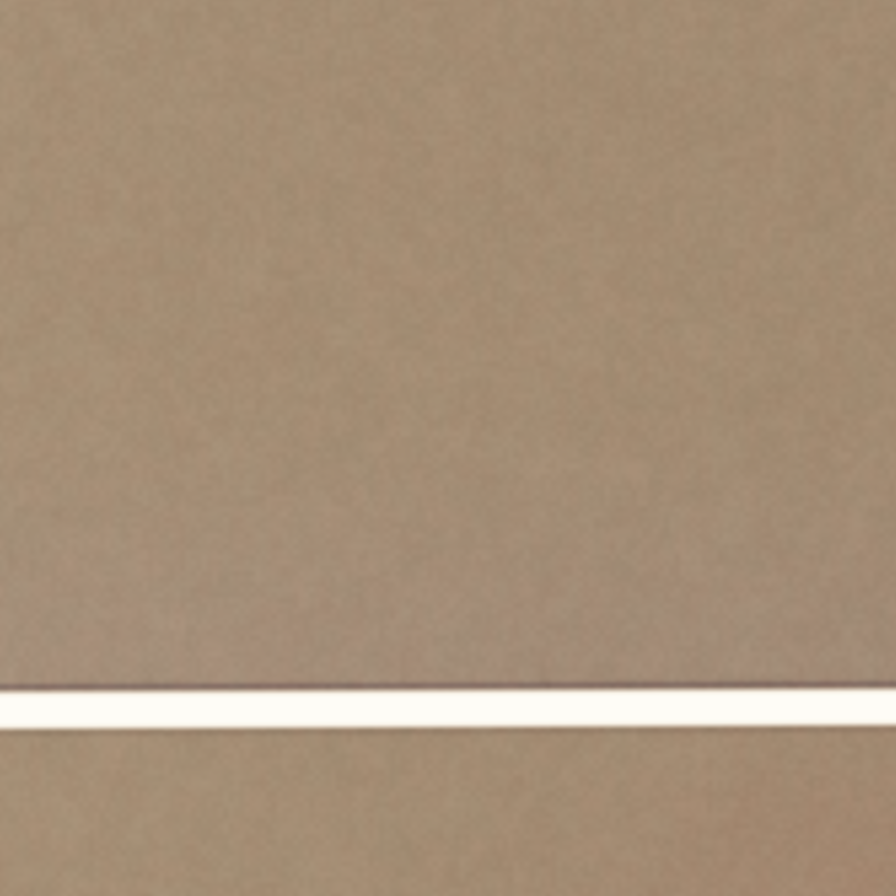
Reproduce this texture procedurally as a Shadertoy shader.

```glsl
float hash(vec2 p) {
    p = fract(p * vec2(0.1031, 0.1137));
    p += dot(p, p.yx + 33.33);
    return fract((p.x + p.y) * p.x * 7.31);
}

float valueNoise(vec2 p) {
    vec2 cell = floor(p), f = fract(p);
    f = f * f * (3.0 - 2.0 * f);
    return mix(mix(hash(cell), hash(cell + vec2(1, 0)), f.x),
               mix(hash(cell + vec2(0, 1)), hash(cell + vec2(1, 1)), f.x), f.y);
}

// Zero-centred grain, from faint mottling to fine speckle
float grain(vec2 p) {
    float sum = 0.0, amplitude = 0.22, frequency = 18.0;
    for (int i = 0; i < 4; i++) {
        sum += amplitude * (valueNoise(p * frequency + float(i) * 17.0) - 0.5);
        frequency *= 2.1;
        amplitude *= 1.4;
    }
    return sum;
}

float softLine(float distanceToLine, float width) {
    return exp(-pow(abs(distanceToLine) / width, 2.0));
}

void mainImage(out vec4 fragColor, in vec2 fragCoord) {
    vec2 uv = fragCoord / iResolution.xy;
    float top = mix(0.2275, 0.2308, uv.x);
    float bottom = mix(0.1866, 0.1908, uv.x);

    // Painted wall with slow shading
    vec3 wall = mix(vec3(0.647, 0.558, 0.458), vec3(0.632, 0.541, 0.442), uv.x);
    wall += vec3(0.000, 0.002, 0.018) * smoothstep(0.6, top, uv.y) * step(bottom, uv.y);
    wall += vec3(0.003, -0.016, -0.008) * smoothstep(0.45, 0.0, length((uv - vec2(1.0, 0.0)) * vec2(0.8, 1.6)));

    // Brightness grain, then faint red-green blotches stretched vertically
    wall += 0.033 * grain(uv);
    wall += vec3(0.012, -0.006, -0.004) * (valueNoise(uv * vec2(75.0, 38.0) + 9.0) - 0.5);

    // Dark rims along both edges of the strip
    wall -= vec3(0.115, 0.115, 0.070) * softLine(uv.y - top - 0.0060, 0.0040);
    wall -= vec3(0.045, 0.045, 0.035) * softLine(uv.y - bottom + 0.0052, 0.0040);

    // Bright strip with blurred edges
    float edge = max(0.0042, 0.75 / iResolution.y);
    float strip = smoothstep(-edge, edge, uv.y - bottom) * smoothstep(-edge, edge, top - uv.y);
    vec3 light = mix(vec3(0.97, 0.94, 0.89), vec3(0.995, 0.990, 0.963),
                     smoothstep(0.0, 0.008, min(uv.y - bottom, top - uv.y)));
    fragColor = vec4(mix(wall, light, strip), 1.0);
}
```
